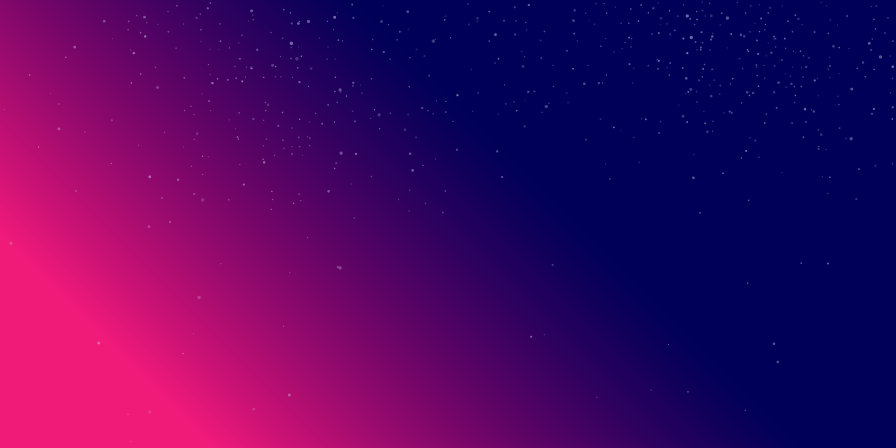
A Shadertoy shader for this background:

```glsl
// A night sky: a diagonal blend from hot pink (lower left) to deep navy,
// dusted with faint stars. The blend is a curved ramp along x + y; the stars
// are jittered grid cells, kept where a hash falls below a density field.

#define PINK vec3(0.94, 0.10, 0.475)
#define NAVY vec3(0.0, 0.0, 0.345)
#define STAR_COLOR vec3(0.80, 0.76, 0.92)
#define RAMP_START 0.48
#define RAMP_END 1.80
#define RAMP_CURVE 1.2
#define STAR_LAYERS 3
#define FINEST_GRID 50.0
#define SMALLEST_STAR 0.0016
#define STAR_ALPHA 0.55

float hash(vec2 p) {
    return fract(sin(dot(p, vec2(127.1, 311.7))) * 43758.5453);
}

// Diagonal blend; green fades faster than red and blue
vec3 skyColor(vec2 p) {
    float t = clamp((p.x + p.y - RAMP_START) / (RAMP_END - RAMP_START), 0.0, 1.0);
    float warmth = pow(1.0 - t, RAMP_CURVE);
    return mix(NAVY, PINK, vec3(warmth, warmth * warmth, warmth));
}

// Soft elliptical cloud of stars
float clump(vec2 p, vec2 center, vec2 spread) {
    vec2 q = (p - center) / spread;
    return exp(-dot(q, q));
}

// Chance that a cell holds a star: a thin veil at the top and two clumps
float starDensity(vec2 p) {
    float veil = 0.15 * smoothstep(0.45, 1.0, p.y);
    float left = 0.17 * clump(p, vec2(0.64, 0.80), vec2(0.24, 0.25));
    float right = 0.32 * clump(p, vec2(1.63, 0.90), vec2(0.27, 0.22));
    return (veil + left + right) * smoothstep(0.0, 0.55, p.x);
}

// One grid of stars, at most one in each cell
float starLayer(vec2 p, float grid, float radius, float seed, float pixel) {
    vec2 cell = floor(p * grid);
    vec2 key = cell + seed;
    vec2 jitter = vec2(hash(key + 3.1), hash(key + 7.7));
    vec2 star = (cell + mix(vec2(0.2), vec2(0.8), jitter)) / grid;
    float present = step(hash(key), starDensity(star));
    float size = radius * mix(0.7, 1.2, hash(key + 13.3));
    float disc = 1.0 - smoothstep(size - 0.6 * pixel, size + 0.6 * pixel, length(p - star));
    return present * disc * mix(0.35, 1.0, hash(key + 19.9));
}

void mainImage(out vec4 fragColor, in vec2 fragCoord) {
    vec2 p = fragCoord / iResolution.y;
    float pixel = 1.0 / iResolution.y;

    // Coarser layers hold fewer, larger stars
    float stars = 0.0;
    for (int i = 0; i < STAR_LAYERS; i++) {
        float level = float(i);
        float grid = FINEST_GRID * pow(0.62, level);
        float radius = SMALLEST_STAR * (1.0 + 0.5 * level);
        stars = max(stars, starLayer(p, grid, radius, 41.0 * level + 5.0, pixel));
    }

    vec3 color = mix(skyColor(p), STAR_COLOR, STAR_ALPHA * stars);
    fragColor = vec4(color, 1.0);
}
```
